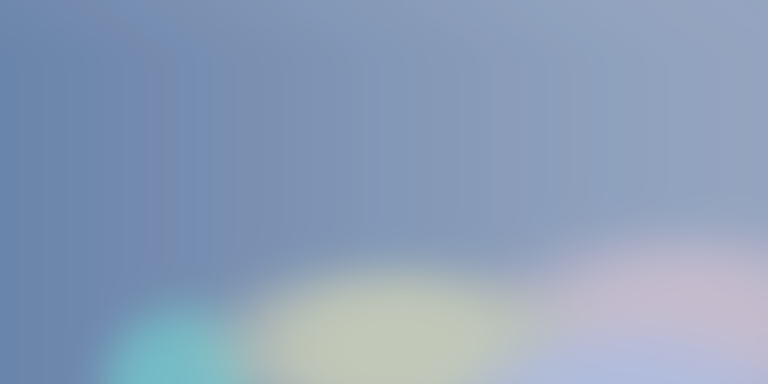
Write a WebGL 2 fragment shader that draws this background.

```glsl
#version 300 es
precision highp float;

uniform vec2 u_resolution;
out vec4 fragColor;

const vec3 SLATE = vec3(0.415, 0.515, 0.665);
const vec3 STEEL = vec3(0.505, 0.590, 0.712);
const vec3 MIST = vec3(0.582, 0.645, 0.752);
const vec3 TEAL = vec3(0.450, 0.745, 0.785);
const vec3 CREAM = vec3(0.775, 0.795, 0.720);
const vec3 ROSE = vec3(0.790, 0.745, 0.810);
const vec3 LAVENDER = vec3(0.690, 0.740, 0.870);

float hash(float n) {
    return fract(sin(n * 127.1) * 43758.5);
}

// One-dimensional gradient noise
float gradientNoise(float x) {
    float cell = floor(x);
    float f = x - cell;
    float left = (hash(cell) * 2.0 - 1.0) * f;
    float right = (hash(cell + 1.0) * 2.0 - 1.0) * (f - 1.0);
    return mix(left, right, f * f * f * (f * (f * 6.0 - 15.0) + 10.0));
}

// Elliptical glow with a broad core and a soft rim
float glow(vec2 p, vec2 center, vec2 radius) {
    vec2 q = (p - center) / radius;
    float d2 = dot(q, q);
    return exp(-d2 * d2);
}

// Three-stop ramp across the sky
vec3 skyColor(float t) {
    vec3 dark = mix(SLATE, STEEL, smoothstep(-0.15, 0.6, t) * 1.08 - 0.08);
    return mix(dark, MIST, smoothstep(0.35, 1.05, t));
}

// Faint vertical bands of warmer and cooler tint
vec3 bandTint(float t) {
    float warmth = gradientNoise(t * 13.0);
    return vec3(0.018, -0.008, -0.014) * warmth;
}

void main() {
    vec2 uv = gl_FragCoord.xy / u_resolution;
    vec2 p = vec2(uv.x * 2.0, uv.y);

    // Sky contours lean left near the top edge
    float t = uv.x + 0.11 * smoothstep(0.82, 1.03, uv.y);
    vec3 color = skyColor(t) + bandTint(t);

    // Overlapping glows along the lower edge
    color = mix(color, TEAL, 0.95 * glow(p, vec2(0.47, -0.02), vec2(0.21, 0.22)));
    color = mix(color, ROSE, 0.92 * glow(p, vec2(1.79, 0.15), vec2(0.48, 0.235)));
    color = mix(color, CREAM, 0.95 * glow(p, vec2(1.03, 0.09), vec2(0.44, 0.215)));
    color = mix(color, LAVENDER, 0.95 * glow(p, vec2(1.63, -0.08), vec2(0.42, 0.22)));

    fragColor = vec4(color, 1.0);
}
```
